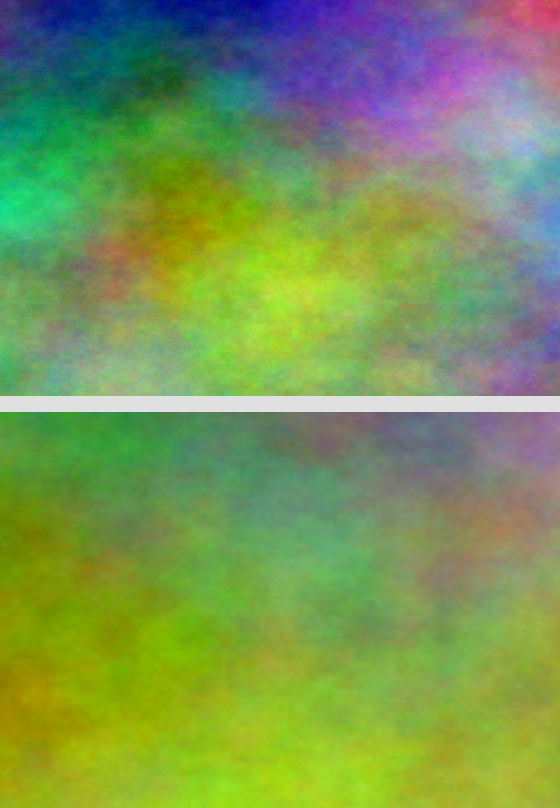
Top, the full canvas; bottom, a detail of the centre.
Write a WebGL 1 fragment shader that draws this texture.

```glsl
precision highp float;
// Draws a soft plasma cloud: three colour channels drifting independently under fine mist.

uniform vec2 u_resolution;

const int OCTAVES = 7;

// One random value per colour channel for a lattice cell
vec3 hashColour(vec2 cell) {
  vec3 h = fract(cell.xyx * vec3(0.1031, 0.1030, 0.0973));
  h += dot(h, h.yxz + 33.33);
  return fract((h.xxy + h.yzz) * h.zyx);
}

// Smooth lattice noise, independent in each channel, centred on zero
vec3 channelNoise(vec2 p) {
  vec2 cell = floor(p);
  vec2 f = fract(p);
  vec2 w = f * f * (3.0 - 2.0 * f);
  vec3 low = mix(hashColour(cell), hashColour(cell + vec2(1.0, 0.0)), w.x);
  vec3 high = mix(hashColour(cell + vec2(0.0, 1.0)), hashColour(cell + vec2(1.0, 1.0)), w.x);
  return mix(low, high, w.y) - 0.5;
}

// Layered noise, from broad wisps to fine grain
vec3 mist(vec2 p, float amplitude, float persistence) {
  vec3 sum = vec3(0.0);
  for (int i = 0; i < OCTAVES; i++) {
    sum += amplitude * channelNoise(p);
    p = p * 2.03 + vec2(17.3, 9.1);
    amplitude *= persistence;
  }
  return sum;
}

// Round gaussian swell
float swell(vec2 p, vec2 centre, float radius) {
  vec2 d = (p - centre) / radius;
  return exp(-dot(d, d));
}

// Red: absent in the upper left, warm in the middle and upper right
float redField(vec2 p) {
  return 0.47
    - 0.50 * swell(p, vec2(0.43, 0.97), 0.45)
    - 0.30 * swell(p, vec2(0.00, 0.62), 0.25)
    + 0.24 * swell(p, vec2(0.42, 0.40), 0.25)
    + 0.17 * swell(p, vec2(0.74, 0.28), 0.24)
    + 0.20 * swell(p, vec2(1.08, 0.60), 0.30)
    + 0.22 * swell(p, vec2(1.40, 0.95), 0.26)
    - 0.15 * swell(p, vec2(1.42, 0.45), 0.22);
}

// Green: rises from the dark top towards the lower half
float greenField(vec2 p) {
  return 0.68 * (1.0 - smoothstep(0.48, 1.10, p.y))
    + 0.20 * swell(p, vec2(0.68, 0.29), 0.25)
    - 0.25 * swell(p, vec2(0.29, 0.34), 0.16)
    - 0.17 * swell(p, vec2(1.04, 0.71), 0.20)
    - 0.32 * swell(p, vec2(1.42, 0.02), 0.20)
    + 0.32 * swell(p, vec2(1.20, 0.98), 0.32)
    + 0.10 * swell(p, vec2(0.00, 0.60), 0.25);
}

// Blue: strong along the top and right, nearly gone in the yellow middle
float blueField(vec2 p) {
  return 0.44
    + 0.22 * swell(p, vec2(0.60, 1.04), 0.26)
    - 0.17 * swell(p, vec2(0.42, 0.76), 0.18)
    - 0.36 * swell(p, vec2(0.42, 0.43), 0.26)
    - 0.31 * swell(p, vec2(0.74, 0.29), 0.25)
    - 0.16 * swell(p, vec2(0.96, 0.46), 0.20)
    + 0.33 * swell(p, vec2(1.05, 0.74), 0.25)
    + 0.36 * swell(p, vec2(1.41, 0.46), 0.25);
}

void main() {
  vec2 p = gl_FragCoord.xy / u_resolution.y;

  // Slow sine drift bends the broad colour fields
  vec2 drift = 0.025 * sin(p.yx * vec2(9.0, 7.0) + vec2(1.0, 2.5));
  vec2 q = p + drift;
  vec3 fields = vec3(redField(q), greenField(q), blueField(q));

  // Mist is stretched slightly sideways
  vec3 grain = mist(p * vec2(3.5, 4.7) + vec2(5.2, 3.7), 0.20, 0.74);

  gl_FragColor = vec4(clamp(fields + grain, 0.0, 1.0), 1.0);
}
```
